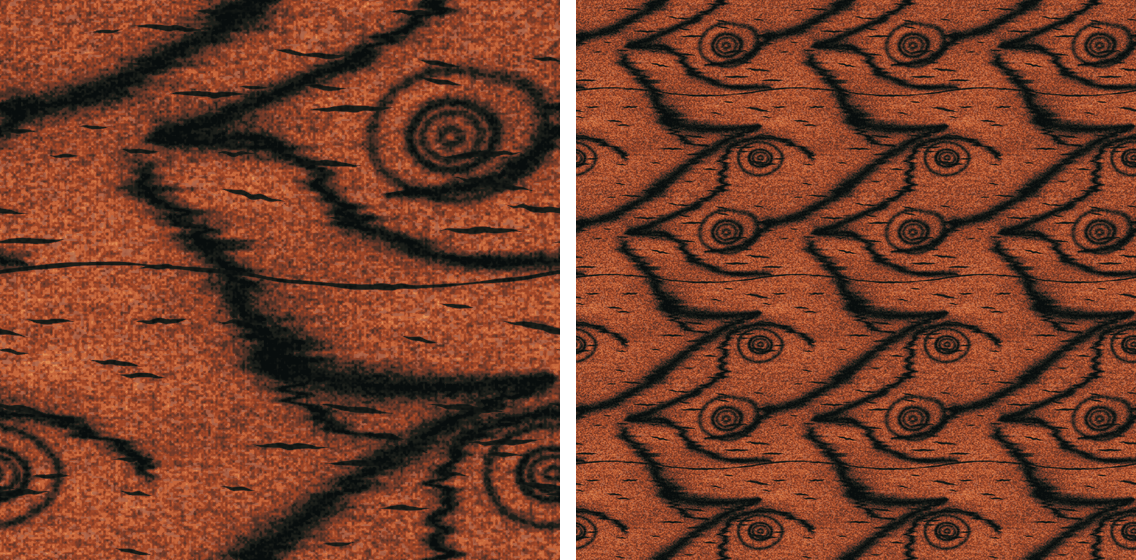
Left, the tile; right, the same tile 3 across and 3 down.
This texture is drawn by a Shadertoy shader. Its source:

```glsl
const float TAU = 6.2831853;

float hash(vec2 p) {
    vec3 q = fract(p.xyx * 0.1031);
    q += dot(q, q.yzx + 33.33);
    return fract((q.x + q.y) * q.z);
}

// Value noise with a whole number of cells across the tile
float noise(vec2 uv, vec2 cells) {
    vec2 p = uv * cells, i = floor(p), f = fract(p);
    f = f * f * (3.0 - 2.0 * f);
    vec2 lo = mod(i, cells) + cells, hi = mod(i + 1.0, cells) + cells;
    return mix(mix(hash(lo), hash(vec2(hi.x, lo.y)), f.x),
               mix(hash(vec2(lo.x, hi.y)), hash(hi), f.x), f.y);
}

// Nearest wrapped offset from a centre
vec2 wrapOffset(vec2 p, vec2 centre) {
    return fract(p - centre + 0.5) - 0.5;
}

float band(float x, float centre, float width) {
    float d = (x - centre) / width;
    return exp(-d * d);
}

// Light left by a tapered dark vein along a quadratic curve
float vein(vec2 p, vec2 a, vec2 b, vec2 c, float startWidth, float endWidth) {
    const int STEPS = 10;
    vec2 middle = 0.5 * (a + c), q = wrapOffset(p, middle) + middle, from = a;
    float nearest = 100.0;
    for (int i = 1; i <= STEPS; i++) {
        float t = float(i) / float(STEPS);
        vec2 to = mix(mix(a, b, t), mix(b, c, t), t), along = to - from;
        float h = clamp(dot(q - from, along) / dot(along, along), 0.0, 1.0);
        float width = mix(startWidth, endWidth, t + (h - 1.0) / float(STEPS));
        nearest = min(nearest, length(q - from - along * h) / width);
        from = to;
    }
    return 1.0 - 0.78 * exp(-0.7 * nearest * nearest) - 0.2 * exp(-0.6 * nearest);
}

// Light left by a ringed knot
float knot(vec2 p, vec2 centre, vec2 size) {
    float r = length(wrapOffset(p, centre) / size);
    float core = smoothstep(1.0, 0.8, r) * (0.48 - 0.28 * cos(r * 15.0));
    float rings = max(0.9 * band(r, 0.9, 0.17), 0.75 * band(r, 1.75, 0.17));
    return 1.0 - max(core, rings);
}

// Short, slightly sloping dark pores scattered on a jittered grid
float pores(vec2 uv, vec2 cells, float chance, float blur) {
    float mask = 0.0;
    vec2 base = floor(uv * cells);
    float ragged = 0.005 * (noise(uv, vec2(60.0, 40.0)) - 0.5);
    for (int y = -1; y <= 1; y++)
    for (int x = -1; x <= 1; x++) {
        vec2 id = base + vec2(x, y), key = mod(id, cells);
        vec2 jitter = vec2(hash(key + 11.3), hash(key + 47.9));
        vec2 q = uv - (id + jitter) / cells;
        float size = hash(key + 83.1);
        float reach = q.x / mix(0.025, 0.075, size * size);
        q.y += q.x * mix(-0.06, 0.2, hash(key + 29.7)) + ragged;
        float thickness = mix(0.003, 0.0055, size) * (1.0 - reach * reach);
        float stroke = smoothstep(blur, -blur, abs(q.y) - thickness);
        mask = max(mask, stroke * step(hash(key + 5.7), chance));
    }
    return mask;
}

// Long thin crack that wraps across the tile
float crack(vec2 uv, float blur) {
    float path = 0.508 + 0.02 * sin(TAU * uv.x + 0.3);
    path += 0.008 * (noise(uv, vec2(14.0, 3.0)) - 0.5);
    float thickness = 0.001 + 0.005 * noise(uv, vec2(19.0, 5.0));
    return smoothstep(blur, -blur, abs(uv.y - path) - thickness);
}

vec3 woodColour(float tone) {
    const vec3 PITCH = vec3(0.03, 0.05, 0.05), DARK = vec3(0.11, 0.12, 0.10);
    const vec3 UMBER = vec3(0.30, 0.19, 0.15), BROWN = vec3(0.46, 0.23, 0.16);
    const vec3 RUST = vec3(0.62, 0.27, 0.15), ORANGE = vec3(0.78, 0.40, 0.23);
    const vec3 GOLD = vec3(0.90, 0.58, 0.34);
    vec3 c = mix(PITCH, DARK, smoothstep(0.0, 0.16, tone));
    c = mix(c, UMBER, smoothstep(0.16, 0.34, tone));
    c = mix(c, BROWN, smoothstep(0.34, 0.52, tone));
    c = mix(c, RUST, smoothstep(0.52, 0.71, tone));
    c = mix(c, ORANGE, smoothstep(0.71, 0.92, tone));
    return mix(c, GOLD, smoothstep(0.95, 1.2, tone));
}

void mainImage(out vec4 fragColor, in vec2 fragCoord) {
    vec2 uv = fragCoord / iResolution.xy;
    float blur = max(1.0 / iResolution.y, 0.0015);
    float streak = noise(uv, vec2(9.0, 95.0));
    float broad = noise(uv, vec2(4.0, 9.0));
    vec2 p = uv + vec2(0.04, 0.025) * (noise(uv, vec2(6.0, 7.0)) - 0.5);
    vec2 torn = p + vec2(0.055, 0.008) * (streak - 0.5);

    // Sweeping dark figure
    float light = vein(torn, vec2(1.0, 0.33), vec2(0.76, 0.25), vec2(0.45, 0.0), 0.012, 0.033);
    light *= vein(torn, vec2(0.45, 1.0), vec2(0.26, 0.84), vec2(0.0, 0.79), 0.033, 0.022);
    light *= vein(torn, vec2(0.25, 0.69), vec2(0.40, 0.50), vec2(0.50, 0.37), 0.03, 0.042);
    light *= vein(torn, vec2(0.50, 0.36), vec2(0.60, 0.28), vec2(1.0, 0.33), 0.045, 0.012);
    light *= vein(torn, vec2(0.80, 1.0), vec2(0.58, 0.84), vec2(0.30, 0.76), 0.015, 0.02);
    light *= vein(torn, vec2(0.30, 0.76), vec2(0.56, 0.74), vec2(0.62, 0.61), 0.016, 0.024);
    light *= vein(torn, vec2(0.62, 0.61), vec2(0.70, 0.53), vec2(1.03, 0.53), 0.022, 0.011);
    light *= vein(torn, vec2(0.80, 0.0), vec2(0.72, 0.25), vec2(1.0, 0.265), 0.02, 0.014);
    light *= vein(torn, vec2(0.0, 0.265), vec2(0.14, 0.26), vec2(0.27, 0.16), 0.014, 0.016);
    light *= vein(torn, vec2(0.50, 0.36), vec2(0.48, 0.24), vec2(0.70, 0.22), 0.02, 0.01);
    light *= vein(torn, vec2(0.0, 0.79), vec2(-0.03, 0.67), vec2(-0.28, 0.66), 0.024, 0.01);
    light *= knot(p, vec2(0.82, 0.765), vec2(0.083, 0.066));
    light *= knot(p, vec2(0.977, 0.147), vec2(0.065, 0.052));

    // Fine speckle, woven grain and horizontal streaks
    float speckle = 0.5 * (noise(uv, vec2(230.0, 256.0)) - 0.5);
    speckle += 0.36 * (noise(uv, vec2(120.0, 170.0)) - 0.5);
    float weave = 0.05 * sin(TAU * 160.0 * uv.x) * (0.6 + 0.4 * sin(TAU * 128.0 * uv.y));
    float tone = light * (0.75 + 0.16 * (broad - 0.5) + 0.16 * (streak - 0.5));
    tone += (speckle + weave) * mix(0.35, 1.0, light);

    // Pores and crack
    float cuts = max(pores(uv, vec2(7.0, 24.0), 0.4, blur), crack(uv, blur));
    tone = mix(tone, 0.06 + 0.15 * speckle, 0.93 * cuts);

    // Pale pink fibres on the lighter wood
    vec3 colour = woodColour(tone);
    float fibre = smoothstep(0.62, 0.85, noise(uv, vec2(150.0, 210.0)));
    fibre *= smoothstep(0.5, 0.75, tone);
    colour = mix(colour, vec3(0.66, 0.40, 0.31), 0.75 * fibre);
    fragColor = vec4(colour, 1.0);
}
```
